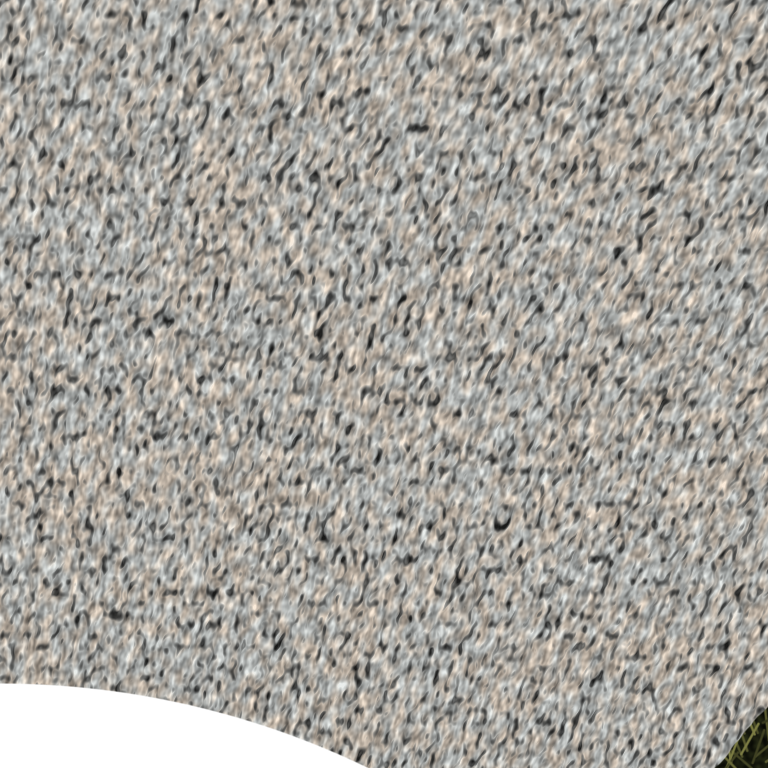
Reproduce this texture procedurally as a Shadertoy shader.

```glsl
#define GRAIN_FREQ vec2(118.0, 54.0)
#define GRIT_FREQ vec2(200.0, 105.0)
#define FLECK_FREQ vec2(120.0, 66.0)
#define BASE_LIGHT 0.685
#define GRAIN_CONTRAST 0.27
#define FLECK_DEPTH 0.42
#define COOL_TINT vec3(0.985, 1.003, 0.995)
#define WARM_TINT vec3(1.06, 0.992, 0.915)
#define SHEET_WHITE vec3(1.0)
#define GRASS_DARK vec3(0.09, 0.10, 0.05)
#define GRASS_LIGHT vec3(0.50, 0.50, 0.27)
#define BLADE_COUNT 26

float hash(vec2 p) {
    vec3 q = fract(vec3(p.xyx) * 0.1031);
    q += dot(q, q.yzx + 33.33);
    return fract((q.x + q.y) * q.z);
}

vec2 gradient(vec2 cell) {
    float angle = 6.2832 * hash(cell);
    return vec2(cos(angle), sin(angle));
}

// Gradient noise, scaled to a spread of about a quarter
float noise(vec2 p) {
    vec2 i = floor(p), f = fract(p);
    vec2 w = f * f * f * (f * (f * 6.0 - 15.0) + 10.0);
    vec2 e = vec2(1.0, 0.0);
    float low = mix(dot(gradient(i), f), dot(gradient(i + e), f - e), w.x);
    float high = mix(dot(gradient(i + e.yx), f - e.yx),
                     dot(gradient(i + 1.0), f - 1.0), w.x);
    return 1.2 * mix(low, high, w.y);
}

// Fans the grain out to the right and tightens it toward the bottom
vec2 grainSpace(vec2 uv) {
    return vec2((uv.x + 0.7) * (1.12 - 0.22 * uv.y),
                uv.y * (1.12 - 0.11 * uv.y));
}

vec3 granite(vec2 uv) {
    vec2 g = grainSpace(uv);
    g.x += 0.002 * noise(g * 60.0 + 9.0);

    // Pale and grey streaks, broken up by grit
    float streak = noise(g * GRAIN_FREQ + 17.0);
    float grit = noise(g * GRIT_FREQ + 71.0);
    float patches = noise(g * vec2(46.0, 30.0) + 130.0);
    float light = BASE_LIGHT + GRAIN_CONTRAST * streak
                + 0.20 * grit + 0.11 * patches;

    // Soft dark mineral flecks, gathered in loose clusters
    float cluster = noise(g * vec2(30.0, 22.0) + 211.0);
    float fleckField = noise(g * FLECK_FREQ + 307.0)
                     + 0.40 * cluster + 0.30 * grit;
    float fleck = smoothstep(0.06, 0.66, fleckField);
    light -= FLECK_DEPTH * fleck;

    // Faint beige and blue-grey minerals
    float hue = noise(g * vec2(70.0, 38.0) + 401.0)
              + 0.4 * noise(g * 9.0 + 503.0);
    float warmth = clamp(0.45 + 1.3 * hue, 0.0, 1.0) * (1.0 - 0.7 * fleck);
    return clamp(light, 0.1, 0.93) * mix(COOL_TINT, WARM_TINT, warmth);
}

float segmentDistance(vec2 p, vec2 a, vec2 b) {
    vec2 pa = p - a, ba = b - a;
    return length(pa - ba * clamp(dot(pa, ba) / dot(ba, ba), 0.0, 1.0));
}

// Crossing blades in the lower right corner
vec3 grass(vec2 uv, float px) {
    vec3 color = GRASS_DARK * (1.0 + noise(uv * 120.0));
    for (int i = 0; i < BLADE_COUNT; i++) {
        vec2 id = vec2(float(i), 5.0);
        vec2 root = vec2(0.93 + 0.08 * hash(id), 0.09 * hash(id + 31.0) - 0.02);
        float angle = mix(0.2, 2.6, hash(id + 57.0));
        vec2 tip = root + 0.045 * vec2(cos(angle), sin(angle));
        float d = segmentDistance(uv, root, tip) - 0.0016;
        vec3 blade = mix(GRASS_DARK, GRASS_LIGHT, 0.25 + 0.75 * hash(id + 83.0));
        color = mix(color, blade, 1.0 - smoothstep(-px, px, d));
    }
    return color;
}

void mainImage(out vec4 fragColor, in vec2 fragCoord) {
    vec2 uv = fragCoord / iResolution.xy;
    float px = 1.0 / iResolution.y;
    vec3 color = granite(uv);

    // Grass beyond the slanted stone edge
    float grassEdge = (uv.x - 0.931 - 0.84 * uv.y) / 1.31;
    grassEdge += 0.003 * noise(uv * 45.0);
    if (grassEdge > -2.0 * px) {
        color = mix(color, grass(uv, px), smoothstep(-px, px, grassEdge));
    }

    // Round white cutout at the lower left
    float cutout = length(uv - vec2(0.0, -0.99)) - 1.10;
    color = mix(SHEET_WHITE, color, smoothstep(-px, px, cutout));

    fragColor = vec4(color, 1.0);
}
```
